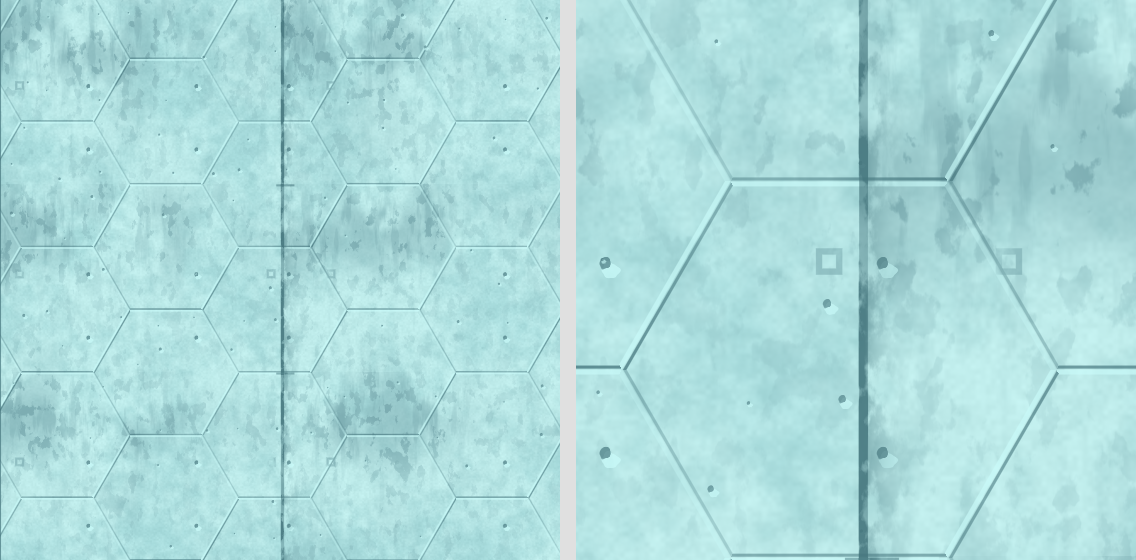
Left, the full canvas; right, a detail of the centre.
Reproduce this texture procedurally as a WebGL 2 fragment shader.

```glsl
#version 300 es
precision highp float;
// Weathered turquoise concrete panels engraved with a flat-topped hexagon grid.

#define HEX_SIDE 0.1293
#define HEX_CENTER vec2(0.2960, 0.7826)
#define GROOVE 0.0015
#define SEAM_X 0.5015
#define POUR_HEIGHT 0.336
#define BASE vec3(0.655, 0.862, 0.865)
#define PALE vec3(0.748, 0.925, 0.920)
#define STAIN vec3(0.490, 0.680, 0.700)
#define DEEP vec3(0.270, 0.460, 0.490)
#define GLINT vec3(0.790, 0.985, 0.980)

uniform vec2 u_resolution;
out vec4 fragColor;

float hash(vec2 p) {
    vec3 q = fract(p.xyx * vec3(0.1031, 0.1030, 0.0973));
    q += dot(q, q.yzx + 33.33);
    return fract((q.x + q.y) * q.z);
}

float noise(vec2 p) {
    vec2 i = floor(p), f = fract(p);
    f = f * f * (3.0 - 2.0 * f);
    return mix(mix(hash(i), hash(i + vec2(1, 0)), f.x),
               mix(hash(i + vec2(0, 1)), hash(i + vec2(1, 1)), f.x), f.y);
}

float fbm(vec2 p) {
    float sum = 0.0, amp = 0.5;
    for (int i = 0; i < 5; i++) {
        sum += amp * noise(p);
        p = mat2(1.6, 1.2, -1.2, 1.6) * p + 17.3;
        amp *= 0.5;
    }
    return sum;
}

// Soft band of half-width w around zero.
float band(float d, float w, float px) {
    return 1.0 - smoothstep(w - 0.6 * px, w + 0.9 * px, abs(d));
}

// x: signed offset across the nearest edge, y: edge direction (0 level, 1 falling, 2 rising).
vec2 hexEdge(vec2 p) {
    vec2 cell = HEX_SIDE * vec2(3.0, sqrt(3.0));
    vec2 a = mod(p + 0.5 * cell, cell) - 0.5 * cell;
    vec2 b = mod(p, cell) - 0.5 * cell;
    vec2 q = dot(a, a) < dot(b, b) ? a : b;
    vec3 along = vec3(q.y, dot(q, vec2(0.8660, 0.5)), dot(q, vec2(-0.8660, 0.5)));
    vec3 m = abs(along);
    int axis = m.x > max(m.y, m.z) ? 0 : (m.y > m.z ? 1 : 2);
    return vec2(-sign(along[axis]) * (0.5 * cell.y - m[axis]), float(axis));
}

// Dark hollow with a lit lower-right rim.
vec3 pit(vec3 col, vec2 v, float r, float strength, float px) {
    float rough = r * (0.65 + 0.7 * noise(v / r * 1.5 + 40.0));
    float rim = band(length(v - vec2(0.5, -0.6) * r), rough, px);
    float hollow = band(length(v + vec2(0.3, -0.3) * r), 0.75 * rough, px);
    col = mix(col, GLINT, rim * strength * 0.8);
    return mix(col, DEEP, hollow * strength * 0.75);
}

void main() {
    vec2 uv = gl_FragCoord.xy / u_resolution;
    float px = 1.0 / min(u_resolution.x, u_resolution.y);
    float panel = step(SEAM_X, uv.x);
    float pour = mod(uv.y, POUR_HEIGHT);

    // Cloudy concrete with fine grain
    float cloud = fbm(uv * 7.0 + panel * 9.0);
    float fine = fbm(uv * 60.0);
    vec3 col = mix(BASE, PALE, smoothstep(0.24, 0.66, 0.65 * cloud + 0.35 * fine));
    col += 0.035 * (noise(uv * 330.0) - 0.5) + 0.05 * (fine - 0.5);

    // Stains gather in a belt of each pour, with vertical drips and flecks
    float belt = exp(-pow((pour - 0.255) / 0.075, 2.0));
    float side = uv.x - 0.5 * panel;
    float dirt = (0.25 + 0.75 * belt) * (1.0 - 0.75 * smoothstep(0.24, 0.38, side));
    float patches = smoothstep(0.40, 0.68, fbm(uv * vec2(13.0, 9.0) + 5.0));
    float drips = smoothstep(0.48, 0.72, fbm(uv * vec2(85.0, 16.0) + 3.0));
    float flecks = smoothstep(0.56, 0.66, fbm(uv * vec2(72.0, 48.0) + 21.0));
    col = mix(col, STAIN, clamp(dirt * (0.55 * patches + 0.35 * drips), 0.0, 0.7));
    col = mix(col, STAIN, flecks * (0.12 + 0.65 * dirt * patches + 0.25 * dirt));

    // Engraved hexagon edges, lit from the upper left
    vec2 edge = hexEdge(uv - HEX_CENTER);
    float facing = edge.y < 0.5 ? -1.0 : (edge.y < 1.5 ? -1.0 : 1.0);
    float depth = abs(edge.y - 1.0) < 0.5 ? 0.5 : 1.0;
    float wear = 0.55 + 0.7 * noise(uv * 9.0 + 60.0);
    float lit = band(edge.x - facing * GROOVE, GROOVE * 0.9, px);
    float shade = band(edge.x + facing * GROOVE, GROOVE * 0.55, px);
    col = mix(col, GLINT, lit * depth * 0.65);
    col = mix(col, DEEP, shade * depth * wear * 0.62);

    // Regular form-tie holes and faint square plugs
    float column = panel > 0.5 ? 0.517 : 0.159;
    float ix = clamp(floor((uv.x - column) / 0.193 + 0.5), 0.0, 2.0 - (1.0 - panel));
    float level = pour < 0.117 ? 0.060 : 0.173;
    vec2 tie = vec2(uv.x - column - ix * 0.193, pour - level);
    col = pit(col, tie, 0.0048, panel * ix == 1.0 ? 0.15 : 0.9, px);
    for (int i = 0; i < 3; i++) {
        float x = i == 0 ? 0.035 : (i == 1 ? 0.484 : 0.591);
        vec2 v = abs(vec2(uv.x - x, pour - 0.175));
        float ring = band(max(v.x, v.y) - 0.006, 0.0018, px);
        col = mix(col, STAIN, ring * smoothstep(0.25, 0.6, fine) * 0.65);
    }

    // Scattered small pits
    vec2 id = floor(uv * 15.0);
    vec2 spot = (id + 0.2 + 0.6 * vec2(hash(id + 3.0), hash(id + 71.0))) / 15.0;
    float size = mix(0.0012, 0.0038, pow(hash(id + 19.0), 2.0));
    col = pit(col, uv - spot, size, step(0.62, hash(id + 7.0)) * 0.8, px);

    // Panel joint: crisp left side, ragged grime to the right, ticks between pours
    float j = uv.x - SEAM_X;
    float right = smoothstep(-px, px, j);
    float ragged = fbm(uv * vec2(110.0, 65.0) + 8.0);
    float grime = right * exp(-max(j, 0.0) / 0.012) * smoothstep(0.36, 0.60, ragged);
    float core = band(j - 0.003, 0.0025, px) * (0.45 + 0.5 * noise(uv * vec2(30.0, 38.0)));
    float tick = band(pour - 0.333, 0.0016, px) * band(j - 0.008, 0.016, px);
    col = mix(col, DEEP, clamp(grime * 0.65 + core * 0.75 + tick * 0.5, 0.0, 0.9));
    col = mix(col, DEEP, band(uv.x, 0.0014, px) * 0.8);

    fragColor = vec4(clamp(col, 0.0, 1.0), 1.0);
}
```
